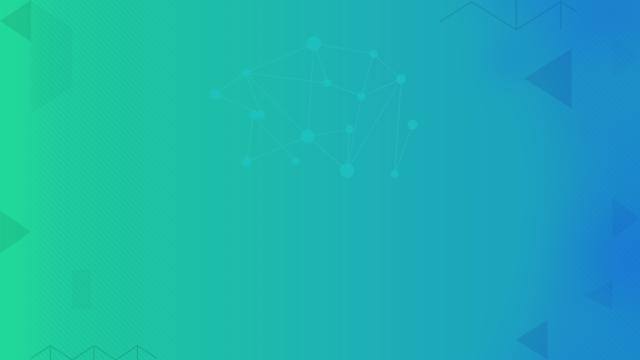
Reproduce this background procedurally as a WebGL 1 fragment shader.

```glsl
precision highp float;
uniform vec2 u_resolution;

#define GREEN vec3(0.12, 0.825, 0.605)
#define TEAL vec3(0.11, 0.645, 0.74)
#define BLUE vec3(0.105, 0.545, 0.80)
#define DEEP_BLUE vec3(0.10, 0.47, 0.84)
#define LIGHT_BLUE vec3(0.11, 0.575, 0.785)
#define NODE_COLOR vec3(0.11, 0.77, 0.77)
#define WIRE_COLOR vec3(0.20, 0.78, 0.76)
#define HATCH_PERIOD 0.0115
#define HATCH_DEPTH 0.028
#define LINE_WIDTH 0.0011
#define OUTER_COUNT 10
#define INNER_COUNT 6

float pixel;

float fill(float d) {
  return 1.0 - smoothstep(-pixel, pixel, d);
}

float stroke(float d) {
  return fill(abs(d) - LINE_WIDTH);
}

float segment(vec2 p, vec2 a, vec2 b) {
  vec2 ab = b - a;
  return length(p - a - ab * clamp(dot(p - a, ab) / dot(ab, ab), 0.0, 1.0));
}

// Horizontal triangle; a negative width opens to the left of the apex
float triangle(vec2 p, vec2 apex, float width, float halfHeight) {
  float w = abs(width);
  float x = (p.x - apex.x) * sign(width);
  float slope = halfHeight / w;
  float side = (abs(p.y - apex.y) - x * slope) / sqrt(1.0 + slope * slope);
  return fill(max(side, x - w));
}

float glow(vec2 p, vec2 center, float radius) {
  vec2 d = (p - center) / radius;
  return exp(-dot(d, d));
}

// Height from 0 to 1, with peaks at multiples of the period
float zigzag(float x, float period) {
  return abs(2.0 * fract(x / period) - 1.0);
}

float repeatLine(float x, float period) {
  return stroke((fract(x / period + 0.5) - 0.5) * period);
}

// Network nodes lie on two uneven rings
vec2 outerNode(float n) {
  float i = mod(n, 10.0);
  float a = 1.571 - 0.6283 * i;
  a += 0.17 + 0.2 * cos(a + 2.44);
  float r = 1.0 + 0.1 * cos(1.4 * (i - 4.0));
  float u = i - 2.0;
  float lift = 0.037 * cos(u * (1.257 + 0.1414 * u));
  return vec2(0.884, 0.694 + lift) + r * vec2(0.266, 0.185) * vec2(cos(a), sin(a));
}

vec2 innerNode(float i) {
  float a = 1.4 - 1.0472 * i;
  float sink = 0.11 * max(-cos(a), 0.0) * max(sin(a), 0.0);
  a += 0.15 * sin(3.0 * a);
  return vec2(0.861, 0.697 - sink) + vec2(0.162, 0.076) * vec2(cos(a), sin(a));
}

vec3 drawNetwork(vec3 color, vec2 p) {
  vec2 low = outerNode(5.0), right = outerNode(2.0), hub = innerNode(3.0);
  float wire = segment(p, outerNode(9.0), innerNode(0.0));
  float disc = 1.0;
  for (int n = 0; n < OUTER_COUNT; n++) {
    float i = float(n);
    vec2 a = outerNode(i);
    bool fan = abs(i - 3.5) < 1.0;
    if (!fan) wire = min(wire, segment(p, a, innerNode(floor(0.6 * i + 0.51))));
    if (abs(i - 4.8) > 2.9 || n == 3) wire = min(wire, segment(p, a, outerNode(i + 1.0)));
    if (n == 4 || n == 5) wire = min(wire, segment(p, a, right));
    if (n == 0 || n == 7 || n == 9) wire = min(wire, segment(p, a, hub));
    disc = min(disc, length(p - a) - 0.011 - 0.009 * max(cos(2.513 * i), 0.0));
  }
  for (int n = 0; n < INNER_COUNT; n++) {
    float i = float(n);
    vec2 a = innerNode(i);
    if (mod(i, 2.0) < 0.5) wire = min(wire, segment(p, a, innerNode(i + 1.0)));
    if (n == 1 || n == 2) wire = min(wire, segment(p, a, low));
    disc = min(disc, length(p - a) - (n == 3 ? 0.019 : 0.0115));
  }
  color = mix(color, WIRE_COLOR, 0.42 * stroke(wire));
  return mix(color, NODE_COLOR, 0.65 * fill(disc));
}

void main() {
  pixel = 1.0 / u_resolution.y;
  vec2 p = gl_FragCoord.xy * pixel;
  float x = gl_FragCoord.x / u_resolution.x;

  // Gradient with a curved blue border on the right
  vec3 color = mix(GREEN, TEAL, clamp(x / 0.76, 0.0, 1.0));
  color += vec3(0.01, 0.025, -0.005) * (1.0 - smoothstep(0.0, 0.13, x));
  float bend = 2.0 * p.y - 0.9;
  float border = 0.79 - 0.09 * bend * bend;
  color = mix(color, BLUE, smoothstep(border, border + 0.21, x));
  color = mix(color, DEEP_BLUE, 0.75 * glow(p, vec2(1.76, 0.28), 0.16));
  color = mix(color, DEEP_BLUE, 0.45 * glow(p, vec2(1.7, 0.95), 0.12));
  color = mix(color, BLUE, 0.4 * glow(p, vec2(1.41, 0.83), 0.07));
  color = mix(color, LIGHT_BLUE, 0.7 * glow(p, vec2(1.72, 0.76), 0.13));
  color = mix(color, LIGHT_BLUE, 0.5 * glow(p, vec2(1.63, 0.1), 0.1));

  // Diagonal hatching at both sides
  float hatch = 0.5 + 0.5 * sin(6.2832 * (0.72 * p.x + 0.69 * p.y) / HATCH_PERIOD);
  float sides = smoothstep(0.06, 0.12, p.x) * (1.0 - smoothstep(0.25, 0.75, p.x));
  sides += 0.7 * smoothstep(1.42, 1.65, p.x);
  color *= 1.0 - HATCH_DEPTH * hatch * sides;

  // Shaded facets
  float shade = 0.085 * triangle(p, vec2(0.0, 0.942), 0.086, 0.058);
  shade += 0.075 * triangle(p, vec2(0.086, 0.356), -0.086, 0.06);
  shade += 0.025 * triangle(p, vec2(0.325, 0.84), -0.239, 0.156) * fill(p.x - 0.201);
  shade += 0.025 * fill(max(abs(p.x - 0.226) - 0.026, abs(p.y - 0.195) - 0.055));
  shade += 0.10 * triangle(p, vec2(1.456, 0.782), 0.132, 0.083);
  shade += 0.10 * triangle(p, vec2(1.433, 0.056), 0.088, 0.056);
  shade += 0.05 * triangle(p, vec2(1.778, 0.394), -0.077, 0.058);
  shade += 0.045 * triangle(p, vec2(1.62, 0.18), 0.081, 0.04);
  shade += 0.025 * triangle(p, vec2(1.778, 0.84), -0.077, 0.058);
  color *= 1.0 - shade * mix(vec3(1.0), vec3(0.6, 1.0, 0.4), step(0.5, x));

  // Folded lines at the lower left and upper right
  float low = 0.04 * zigzag(p.x - 0.14, 0.121);
  float folds = max(stroke((p.y - low) * 0.83), repeatLine(p.x - 0.14, 0.121) * fill(p.y - 0.04));
  color *= 1.0 - 0.16 * folds * fill(abs(p.x - 0.26) - 0.175);
  float high = 0.917 + 0.078 * zigzag(p.x - 1.31, 0.248);
  folds = max(stroke((p.y - high) * 0.85), repeatLine(p.x - 1.434, 0.124) * fill(0.917 - p.y) * fill(1.37 - p.x));
  color *= 1.0 - 0.14 * folds * fill(abs(p.x - 1.41) - 0.19);

  gl_FragColor = vec4(drawNetwork(color, p), 1.0);
}
```
